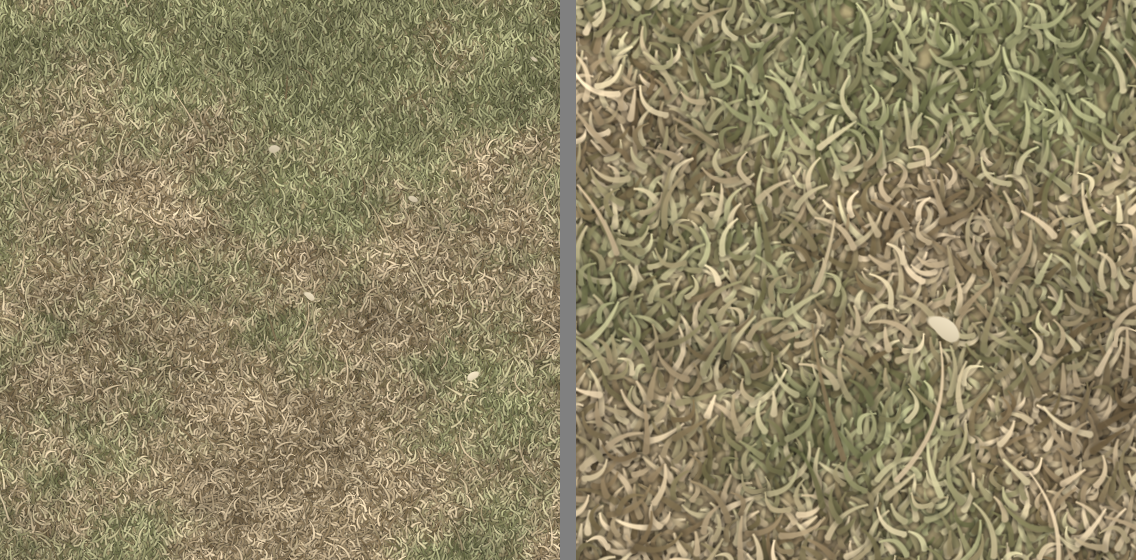
Left, the full canvas; right, a detail of the centre.
Reproduce this texture procedurally as a WebGL 1 fragment shader.

```glsl
precision highp float;
uniform vec2 u_resolution;

vec4 hash4(vec2 p) {
  vec4 q = fract(p.xyxy * vec4(0.1031, 0.1030, 0.0973, 0.1099));
  q += dot(q, q.wzxy + 33.33);
  return fract((q.xxyz + q.yzzw) * q.zywx);
}

float valueNoise(vec2 p) {
  vec2 cell = floor(p);
  vec2 f = fract(p);
  f = f * f * (3.0 - 2.0 * f);
  float low = mix(hash4(cell).x, hash4(cell + vec2(1.0, 0.0)).x, f.x);
  float high = mix(hash4(cell + vec2(0.0, 1.0)).x, hash4(cell + 1.0).x, f.x);
  return mix(low, high, f.y);
}

float fbm(vec2 p) {
  float sum = 0.0;
  float amplitude = 0.5;
  for (int i = 0; i < 4; i++) {
    sum += amplitude * valueNoise(p);
    p = mat2(1.6, 1.2, -1.2, 1.6) * p + 7.3;
    amplitude *= 0.5;
  }
  return sum / 0.9375;
}

vec3 bladeColor(float tone, float green) {
  vec3 dry = mix(vec3(0.45, 0.38, 0.27), vec3(0.97, 0.88, 0.73), tone);
  vec3 fresh = mix(vec3(0.39, 0.40, 0.26), vec3(0.80, 0.80, 0.60), tone);
  return mix(dry, fresh, green);
}

// One bent, tapered blade per grid cell, far rows first
vec3 bladeLayer(vec3 col, vec2 uv, float scale, float width, float density,
                float spread, float green, float seed) {
  vec2 p = uv * scale + seed * vec2(5.37, 3.71);
  vec2 home = floor(p);
  float soft = scale * (0.6 / u_resolution.y + 0.0005);
  width *= scale;
  for (int j = 0; j < 3; j++) {
    for (int i = 0; i < 3; i++) {
      vec2 cell = home + vec2(float(i) - 1.0, 1.0 - float(j));
      vec4 place = hash4(cell + seed * 17.0);
      vec4 look = hash4(cell + seed * 29.0 + 91.0);
      if (look.w > density) continue;

      float angle = (place.z - 0.5) * spread;
      float c = cos(angle);
      float s = sin(angle);
      vec2 q = mat2(c, s, -s, c) * (p - cell - place.xy);
      float halfLength = mix(0.3, 0.75, place.w * place.w);
      float t = clamp(q.y / halfLength, -1.0, 1.0);
      q.x -= (look.x - 0.5) * 0.5 * (t * t - 0.33);
      float d = length(vec2(q.x, q.y - t * halfLength)) - width * (0.8 - 0.4 * t);

      // Shadow around the blade, then the blade itself
      col *= 1.0 - 0.16 * (1.0 - smoothstep(0.0, width * 2.0, d));
      float fresh = smoothstep(-0.5, 0.5, green - mix(0.25, 0.75, look.z));
      vec3 blade = bladeColor(look.y, fresh) * (0.97 + 0.07 * t);
      col = mix(col, blade, 0.92 * (1.0 - smoothstep(-soft, soft, d)));
    }
  }
  return col;
}

// Sparse pale stones
vec3 pebbles(vec3 col, vec2 uv) {
  vec2 p = uv * 5.0;
  vec2 cell = floor(p);
  vec4 r = hash4(cell + 211.0);
  vec2 q = p - cell - mix(vec2(0.2), vec2(0.8), r.xy);
  q.y += (r.x - 0.5) * q.x;
  float size = mix(0.03, 0.055, r.z);
  float d = length(q * vec2(1.0, 1.7)) - size * (0.6 + 0.8 * valueNoise(p * 18.0));
  float soft = 5.0 / u_resolution.y + 0.004;
  float cover = step(r.w, 0.25) * (1.0 - smoothstep(-soft, soft, d));
  vec3 stone = vec3(0.80, 0.75, 0.64) + 1.2 * q.y;
  return mix(col, stone, cover);
}

void main() {
  vec2 uv = gl_FragCoord.xy / u_resolution.y;

  // Ragged green patches, thinning towards the bottom
  float patches = fbm(uv * vec2(3.0, 4.2) + vec2(3.4, 8.1));
  float tufts = fbm(uv * vec2(11.0, 15.0) + 23.0);
  float mixed = 0.65 * patches + 0.35 * tufts + 0.22 * (uv.y - 0.45);
  float green = smoothstep(0.3, 0.74, mixed);

  // Soil with flat, fine grain
  float grain = fbm(uv * vec2(60.0, 110.0));
  vec3 soil = mix(vec3(0.60, 0.52, 0.39), vec3(0.80, 0.71, 0.57), grain);
  vec3 col = mix(soil, vec3(0.56, 0.55, 0.38), 0.6 * green);

  // Short litter first, longer blades on top
  float spread = mix(2.9, 1.8, green);
  for (int i = 0; i < 12; i++) {
    float k = float(i) / 11.0;
    float scale = mix(80.0, 44.0, k);
    col = bladeLayer(col, uv, scale, 0.0018, 0.88, spread, green, float(i) + 1.0);
  }

  col = pebbles(col, uv);
  col = bladeLayer(col, uv, 15.0, 0.0015, 0.12, 1.1, 0.15, 23.0);

  // Clumps of light and shade
  float light = fbm(uv * vec2(7.0, 11.0) + 40.0);
  float clump = valueNoise(uv * vec2(28.0, 42.0) + 60.0);
  col *= 0.86 + 0.28 * light + 0.16 * clump;
  gl_FragColor = vec4(col, 1.0);
}
```
